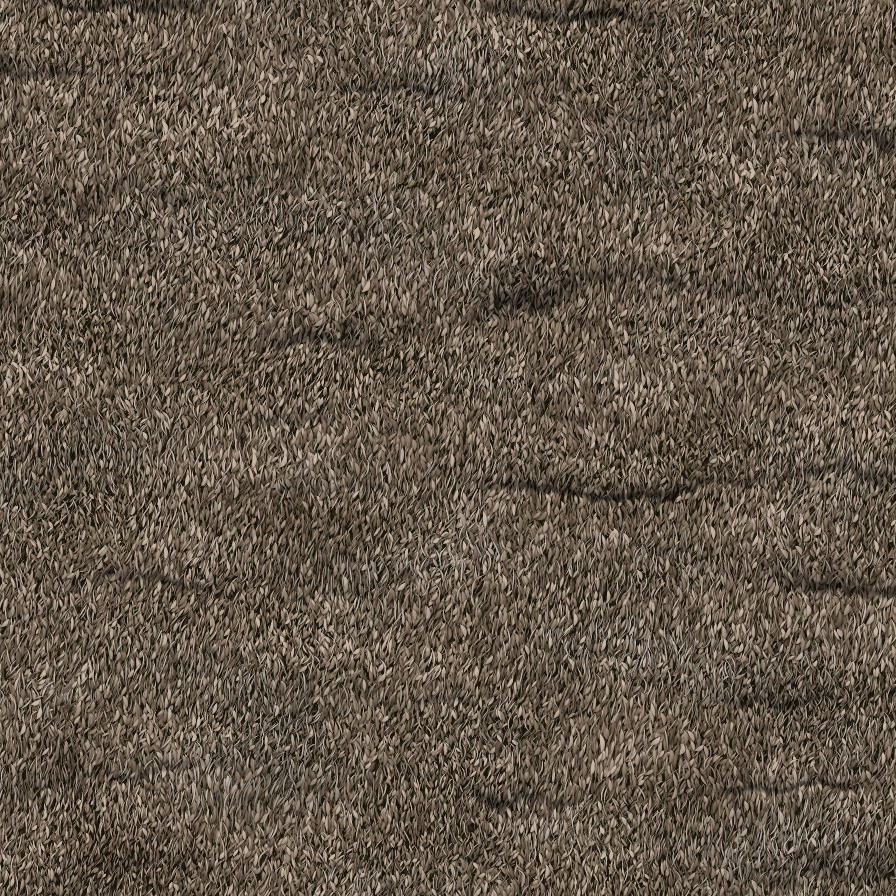
A Shadertoy shader for this texture:

```glsl
#define LAYERS 6
#define CELL vec2(0.0085, 0.0155)
#define HUSK_HALF_WIDTH 0.0022
#define HUSK_HALF_LENGTH 0.0105
#define LEAN 0.20
#define LEAN_SPREAD 1.2
#define BASE_TONE 0.64
#define TONE_SPREAD 0.76
#define SHADOW_REACH 0.0030
#define SHADOW_STRENGTH 0.50
#define COURSES 9.0
#define COURSE_DARKNESS 0.50

vec3 hash3(vec2 p) {
    vec3 q = fract(p.xyx * vec3(0.1031, 0.1030, 0.0973));
    q += dot(q, q.yxz + 33.33);
    return fract((q.xxy + q.yzz) * q.zyx);
}

float cornerGradient(vec2 cell, vec2 offset) {
    return dot(hash3(cell).xy * 2.0 - 1.0, offset);
}

float gradientNoise(vec2 p) {
    vec2 i = floor(p), f = p - i;
    vec2 s = f * f * f * (f * (f * 6.0 - 15.0) + 10.0);
    vec2 e = vec2(1.0, 0.0);
    i += 200.0;
    float low = mix(cornerGradient(i, f), cornerGradient(i + e, f - e), s.x);
    float high = mix(cornerGradient(i + e.yx, f - e.yx),
                     cornerGradient(i + 1.0, f - 1.0), s.x);
    return mix(low, high, s.y);
}

// Dark, broken seams between the rows of thatch
float courseShadow(vec2 p) {
    float y = p.y * COURSES + 0.9 * gradientNoise(p * vec2(2.5, 4.0))
            + 0.25 * gradientNoise(p * vec2(17.0, 9.0) + 5.0)
            + 0.10 * gradientNoise(p * vec2(90.0, 40.0) + 9.0);
    float above = fract(y);
    float seam = 1.0 - smoothstep(0.01, 0.08, min(above, 1.0 - above));
    float shade = 1.0 - smoothstep(0.0, 0.35, above);
    shade *= smoothstep(0.0, 0.06, above);
    float broken = smoothstep(-0.10, 0.35, gradientNoise(p * vec2(4.0, 8.0) + 31.0));
    return broken * max(seam, 0.5 * shade);
}

// Signed distance to a pointed husk
float huskDistance(vec2 q, float halfWidth, float halfLength) {
    float v = q.y / halfLength;
    return max(abs(q.x) - halfWidth * (1.0 - v * v), abs(q.y) - halfLength);
}

// Lifts the midtones while gaps stay deep
float weatherCurve(float tone) {
    float t = (tone - 0.06) / 0.77;
    return pow(max(t, 0.0), 0.66) + 2.0 * min(t, 0.0);
}

// Brown ramp from deep gaps to bleached straw; grey cools it
vec3 thatchColor(float tone, float grey) {
    float t = clamp(tone, -0.12, 1.15);
    vec3 color = mix(vec3(0.16, 0.14, 0.10), vec3(0.70, 0.64, 0.58), t);
    color -= vec3(-0.004, 0.018, 0.030) * max(4.0 * t * (1.0 - t), 0.0);
    return color + grey * clamp(1.3 * t, 0.0, 1.0) * vec3(-0.030, 0.004, 0.034);
}

void mainImage(out vec4 fragColor, in vec2 fragCoord) {
    float pixel = 1.0 / iResolution.y;
    vec2 p = fragCoord * pixel;

    // Slow changes of direction, size, tangling and weathering
    float flow = LEAN + 0.40 * gradientNoise(p * vec2(5.0, 7.0) + 11.0)
               + 0.45 * gradientNoise(p * 21.0 + 3.0);
    float size = 1.0 + 0.50 * gradientNoise(p * vec2(5.0, 11.0) + 47.0);
    float tangle = smoothstep(-0.35, 0.35, gradientNoise(p * vec2(7.0, 14.0) + 83.0));
    float weathered = smoothstep(-0.20, 0.45, gradientNoise(p * vec2(5.0, 10.0) + 71.0));
    float tone = 0.06, grey = 0.0;

    // Overlapping husks and thin stalks, painted from back to front
    for (int layer = 0; layer < LAYERS; layer++) {
        float depth = float(layer);
        vec2 grid = p / CELL * (1.0 + 0.04 * depth) + depth * vec2(17.37, 29.61);
        vec2 home = floor(grid);
        for (int row = 1; row >= -1; row--)
        for (int column = -1; column <= 1; column++) {
            vec2 cell = home + vec2(column, row);
            vec3 place = hash3(cell + depth * 57.0);
            vec3 look = hash3(cell + depth * 57.0 + 419.0);
            vec2 q = (grid - cell - place.xy) * CELL;

            float stalk = step(1.0 - mix(0.28, 0.48, weathered), look.y);
            float turn = (place.z - 0.5) * LEAN_SPREAD * mix(0.7, 1.5, tangle);
            float angle = flow + turn * mix(1.0, 0.75, stalk);
            float c = cos(angle), s = sin(angle);
            q = vec2(c * q.x - s * q.y, s * q.x + c * q.y);
            q.x += (look.z - 0.5) * mix(40.0, 75.0, tangle) * q.y * q.y;

            float halfWidth = HUSK_HALF_WIDTH * size * mix(0.45 + 0.85 * look.z, 0.42, stalk);
            float halfLength = HUSK_HALF_LENGTH * size * mix(0.65 + 0.6 * look.y, 1.35, stalk)
                             / (1.0 + 0.6 * abs(angle));

            float shadow = huskDistance(q + vec2(-0.0007, 0.0012), halfWidth, halfLength);
            tone *= 1.0 - SHADOW_STRENGTH * (1.0 - smoothstep(0.0, SHADOW_REACH, shadow));

            float cover = clamp(0.5 - huskDistance(q, halfWidth, halfLength) / pixel, 0.0, 1.0);
            float u = clamp(q.x / halfWidth, -1.0, 1.0);
            float v = clamp(q.y / halfLength, -1.0, 1.0);
            float huskTone = BASE_TONE + TONE_SPREAD * (look.x - 0.5) + 0.06 * stalk
                           - 0.10 * u - 0.16 * u * u + 0.16 * v;
            float huskGrey = stalk * (0.30 + 0.70 * weathered) + 0.20 * weathered;
            tone = mix(tone, huskTone, cover);
            grey = mix(grey, huskGrey, cover);
        }
    }

    // Fibre grain, broad stains and course seams
    vec2 along = vec2(p.x - flow * p.y * 0.2, p.y);
    tone += 0.14 * gradientNoise(along * vec2(310.0, 95.0));
    tone *= 1.0 + 0.45 * gradientNoise(p * vec2(7.0, 13.0) + 23.0);
    vec3 color = thatchColor(weatherCurve(tone), grey);
    color *= 1.0 - COURSE_DARKNESS * courseShadow(p);
    fragColor = vec4(clamp(color, 0.0, 1.0), 1.0);
}
```
